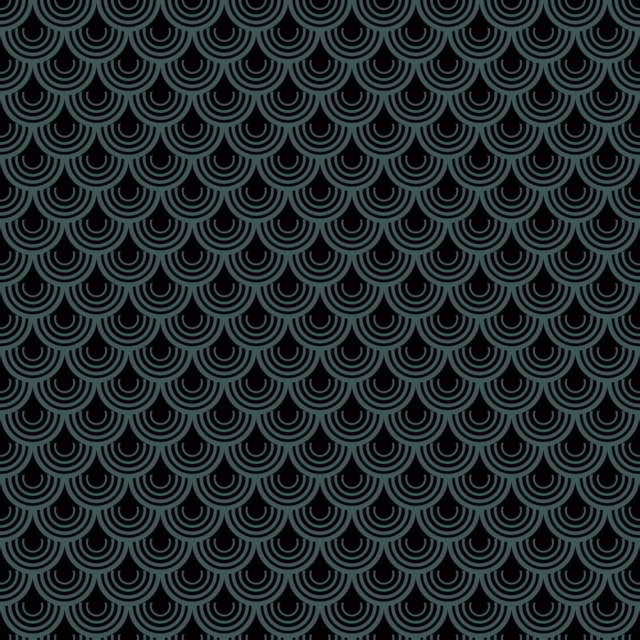
A three.js fragment shader for this pattern:

```glsl
// Overlapping fish scales: ten across, twenty half-offset rows, teal lines on black.
// Each scale is a disc with a thick rim and three concentric arcs that thicken outward;
// rows are painted from bottom to top so every scale hangs over the row below it.

varying vec2 vUv;

// Coverage of a shape from its signed distance, in scale radii.
float fill(float dist) {
  return 1.0 - smoothstep(-0.03, 0.03, dist);
}

// Teal line coverage inside one scale, q measured from its centre.
float scaleLines(vec2 q) {
  float radius = length(q);
  float arcs = 0.0;
  for (int i = 0; i < 3; i++) {
    float n = float(i);
    arcs = max(arcs, fill(abs(radius - 0.3 - 0.21 * n) - 0.032 - 0.0125 * n));
  }
  // Arcs stop just above the centre; the rim fills out to the edge.
  arcs *= fill(q.y - 0.11);
  return max(arcs, fill(0.86 - radius));
}

void main() {
  // One unit is a scale radius, which is also the row spacing.
  vec2 p = (vUv - vec2(0.5, 0.502)) * 20.05;

  float ink = 0.0;
  for (int i = 0; i < 3; i++) {
    float row = floor(p.y) + float(i);
    float shift = mod(row, 2.0);
    vec2 q = vec2(mod(p.x - shift + 1.0, 2.0) - 1.0, p.y - row);
    float disc = fill(length(q) - 1.01);
    ink = mix(ink, scaleLines(q), disc);
  }

  vec3 black = vec3(0.006, 0.008, 0.008);
  vec3 teal = vec3(0.25, 0.338, 0.34);
  gl_FragColor = vec4(mix(black, teal, ink), 1.0);
}
```
